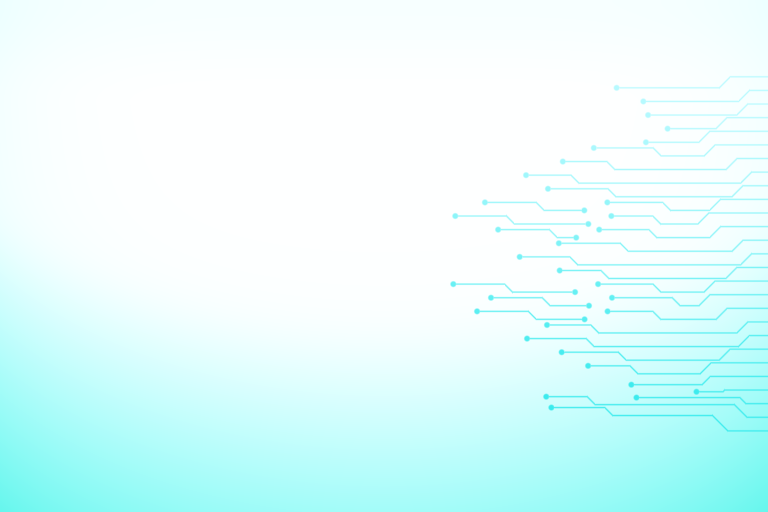
Give the GLSL for this background, as a Shadertoy shader.

```glsl
const float ASPECT = 1.5;
const int ROWS = 27;
const float TOP_ROW = 0.85;
const float ROW_GAP = 0.0266;
const float LINE_RADIUS = 0.0012;
const float DOT_RADIUS = 0.0055;
const float RIGHT_STEP = 0.0215;
const float LEFT_STEP = -0.0156;
const float GLOW_HEIGHT = 0.36;
const float GLOW_SIDE_LIFT = 0.2;
const float GLOW_SOFTNESS = 0.06;
const vec3 TRACE_PALE = vec3(0.72, 0.98, 1.0);
const vec3 TRACE_DEEP = vec3(0.22, 0.92, 0.93);

// White field that turns aqua toward the base and sides
vec3 background(vec2 uv) {
    float side = abs(uv.x - 0.5) * 2.0;
    float depth = GLOW_HEIGHT - uv.y + GLOW_SIDE_LIFT * side * side;
    float glow = 0.5 * (depth + sqrt(depth * depth + GLOW_SOFTNESS * GLOW_SOFTNESS));
    glow += 0.04 * pow(side, 6.0) + 0.03 * smoothstep(0.8, 1.0, uv.y);
    return vec3(1.0 - glow, 1.0 - 0.1 * glow * glow, 1.0 - 0.2 * glow * glow);
}

// Height gained along a 45 degree bend
float bendRise(float x, float bend, float rise) {
    return sign(rise) * clamp(x - bend, 0.0, abs(rise));
}

float onBend(float x, float bend, float rise) {
    return step(bend, x) * step(x, bend + abs(rise));
}

// Distance to a horizontal trace with two bends
float traceDistance(vec2 p, vec2 start, float end, vec2 bends, vec2 rises) {
    float x = clamp(p.x, start.x, end);
    float y = start.y + bendRise(x, bends.x, rises.x) + bendRise(x, bends.y, rises.y);
    float slanted = max(onBend(x, bends.x, rises.x), onBend(x, bends.y, rises.y));
    return length(vec2(p.x - x, (p.y - y) * mix(1.0, 0.7071, slanted)));
}

// Left end of each row: a wave with recessed top and bottom groups
float rowStart(float i) {
    float top = (i - 1.5) / 2.0;
    float bottom = (i - 23.5) / 0.9;
    return 1.123 - 0.088 * cos(1.0472 * (i - 1.0)) + 0.02 * sin(i * 2.3)
         + 0.22 * exp(-top * top) + 0.25 * exp(-bottom * bottom);
}

void mainImage(out vec4 fragColor, in vec2 fragCoord) {
    vec2 uv = fragCoord / iResolution.xy;
    vec2 p = uv * vec2(ASPECT, 1.0);
    float pixel = 1.0 / iResolution.y;
    float lineDist = 1.0;
    float dotDist = 1.0;

    for (int n = 0; n < ROWS; n++) {
        float i = float(n);
        float startX = rowStart(i);

        // Main trace, running off the right side
        vec2 rises = vec2(startX < 1.2 ? LEFT_STEP : 0.0,
                          mix(RIGHT_STEP, -0.03, smoothstep(21.0, 26.0, i)));
        vec2 start = vec2(startX, TOP_ROW - i * ROW_GAP - rises.x - rises.y);
        vec2 bends = vec2(startX + 0.1 + 0.02 * sin(i * 1.7),
                          max(1.405 + 0.042 * sin(i * 1.1), startX + 0.04));
        lineDist = min(lineDist, traceDistance(p, start, ASPECT + 0.1, bends, rises));
        dotDist = min(dotDist, distance(p, start));

        // Short trace filling the gap before recessed middle rows
        if (startX > 1.13 && n > 7 && n < 19) {
            vec2 stub = vec2(0.93 + 0.045 * sin(i * 2.4), start.y);
            float stubEnd = startX - 0.045;
            vec2 stubRises = vec2(LEFT_STEP, 0.0);
            vec2 stubBends = vec2(stub.x + 0.1, stubEnd);
            lineDist = min(lineDist, traceDistance(p, stub, stubEnd, stubBends, stubRises));
            float endY = stub.y + bendRise(stubEnd, stubBends.x, LEFT_STEP);
            dotDist = min(dotDist, min(distance(p, stub), distance(p, vec2(stubEnd, endY))));
        }
    }

    // Traces deepen in colour toward the base
    float edge = min(lineDist - LINE_RADIUS, dotDist - DOT_RADIUS);
    float coverage = 1.0 - smoothstep(-pixel, pixel, edge);
    vec3 traceColor = mix(TRACE_DEEP, TRACE_PALE, smoothstep(0.15, 0.85, uv.y));
    fragColor = vec4(mix(background(uv), traceColor, coverage), 1.0);
}
```
